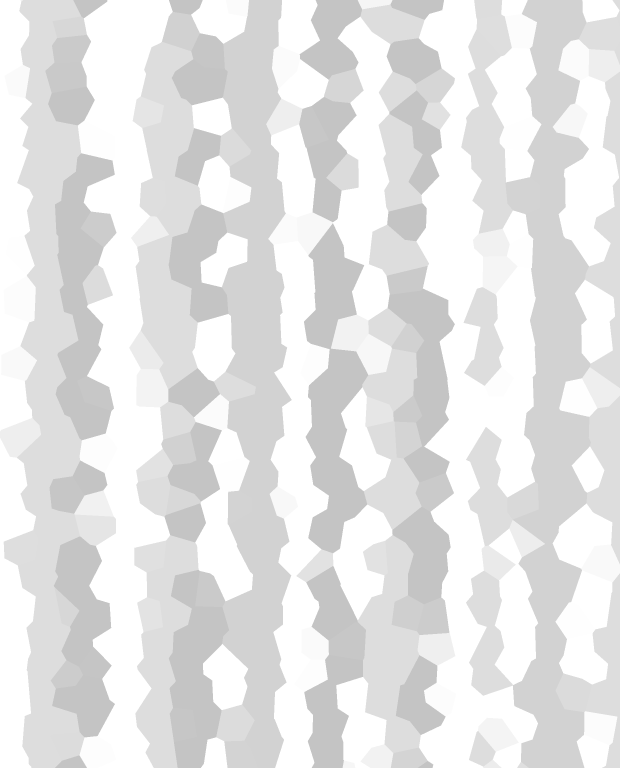
This pattern is drawn by a Shadertoy shader. Its source:

```glsl
// Uneven grey vertical stripes broken into flat, jagged crystal cells.

const float CELLS_DOWN = 27.5;   // crystal cells along the canvas height
const float JITTER     = 0.82;   // seed displacement within its cell
const float BLEND      = 0.004;  // half-width of the tone mix at a stripe edge
const int   SAMPLES    = 3;      // antialiasing samples per axis

const float WHITE = 1.0;
const float LIGHT = 0.867;
const float MID   = 0.824;
const float DARK  = 0.769;

// Stripe boundaries as fractions of the width, and the tones between them
const int EDGE_COUNT = 18;
const float EDGES[EDGE_COUNT] = float[](
    0.037, 0.104, 0.156, 0.241, 0.294, 0.339, 0.379, 0.455, 0.505,
    0.561, 0.609, 0.656, 0.704, 0.765, 0.802, 0.846, 0.926, 0.971);
const float TONES[EDGE_COUNT + 1] = float[](
    WHITE, LIGHT, DARK, WHITE, LIGHT, DARK, WHITE, MID, WHITE, DARK,
    WHITE, LIGHT, DARK, WHITE, LIGHT, WHITE, MID, WHITE, LIGHT);

// Integer hash giving two values in 0..1 per cell
vec2 hash22(ivec2 cell) {
    uvec2 q = uvec2(cell + 512) * uvec2(1597u, 3571u);
    uint n = (q.x ^ q.y) * 747796u + 28913u;
    n = (n ^ (n >> 15)) * 73244475u;
    n = (n ^ (n >> 13)) * 26699u;
    n ^= n >> 16;
    return vec2(n & 0xffffu, n >> 16) / 65535.0;
}

// Grey level of the stripes at x in 0..1
float stripeTone(float x) {
    float tone = TONES[0];
    for (int i = 0; i < EDGE_COUNT; i++) {
        tone = mix(tone, TONES[i + 1], smoothstep(EDGES[i] - BLEND, EDGES[i] + BLEND, x));
    }
    return tone;
}

// Nearest jittered seed to p, in cell units
vec2 nearestSeed(vec2 p) {
    ivec2 home = ivec2(floor(p));
    vec2 nearest = p;
    float best = 1e3;
    for (int j = -1; j <= 1; j++) {
        for (int i = -1; i <= 1; i++) {
            ivec2 cell = home + ivec2(i, j);
            vec2 seed = vec2(cell) + 0.5 + JITTER * (hash22(cell) - 0.5);
            vec2 d = seed - p;
            float dist = dot(d, d);
            if (dist < best) {
                best = dist;
                nearest = seed;
            }
        }
    }
    return nearest;
}

void mainImage(out vec4 fragColor, in vec2 fragCoord) {
    float cellsAcross = CELLS_DOWN * iResolution.x / iResolution.y;
    float tone = 0.0;

    // Each crystal takes the stripe tone at its seed; average subpixels
    for (int j = 0; j < SAMPLES; j++) {
        for (int i = 0; i < SAMPLES; i++) {
            vec2 offset = (vec2(i, j) + 0.5) / float(SAMPLES) - 0.5;
            vec2 p = (fragCoord + offset) / iResolution.y * CELLS_DOWN;
            tone += stripeTone(nearestSeed(p).x / cellsAcross);
        }
    }
    fragColor = vec4(vec3(tone / float(SAMPLES * SAMPLES)), 1.0);
}
```
